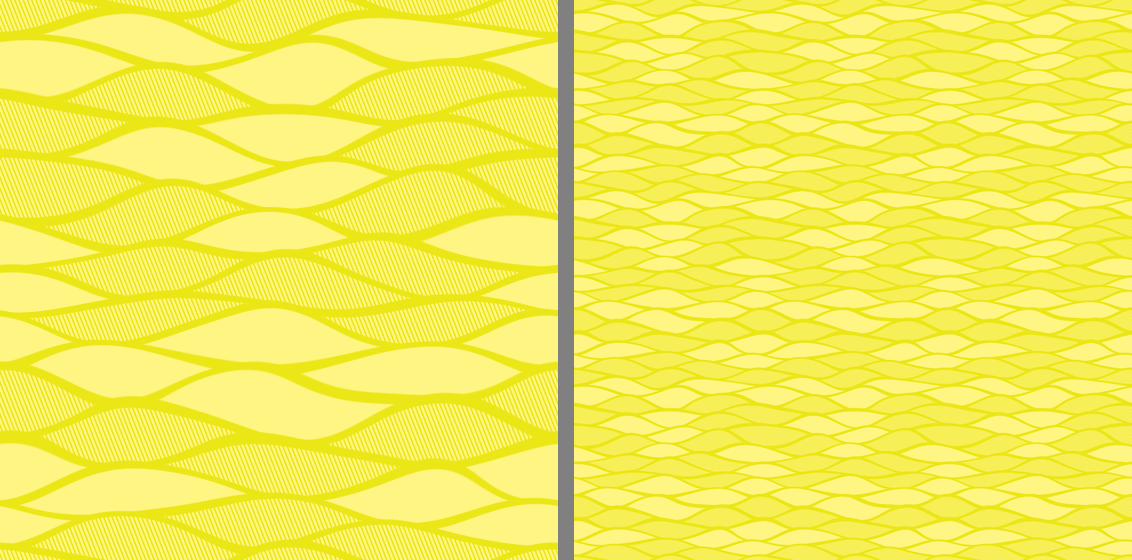
Left: one tile. Right: repeated 3 by 3.
A Shadertoy shader for this pattern:

```glsl
// Flowing yellow ribbons enclosing pointed leaf cells, some filled with slanted hatching.
// Rows of cosine waves in near-opposite phase are painted from top to bottom, so that
// neighbours pinch into lenses; wrapping gradient noise bends the whole field.

const float TAU = 6.2831853;
const float ROWS = 20.0;   // even, so that opposite phases wrap
const float LENSES = 2.0;  // lenses per row

float hash(vec2 p) {
    vec3 q = fract(p.xyx * vec3(0.1031, 0.1030, 0.0973));
    q += dot(q, q.yzx + 33.33);
    return fract((q.x + q.y) * q.z);
}

float cornerSlope(vec2 cell, vec2 offset, vec2 period, float seed) {
    float angle = TAU * hash(mod(cell, period) + seed);
    return dot(vec2(cos(angle), sin(angle)), offset);
}

// Gradient noise repeating after a whole number of cells
float gradientNoise(vec2 uv, vec2 period, float seed) {
    vec2 p = uv * period, cell = floor(p), f = p - cell;
    vec2 s = f * f * f * (f * (f * 6.0 - 15.0) + 10.0);
    vec2 e = vec2(1.0, 0.0);
    float low = mix(cornerSlope(cell, f, period, seed),
                    cornerSlope(cell + e, f - e, period, seed), s.x);
    float high = mix(cornerSlope(cell + e.yx, f - e.yx, period, seed),
                     cornerSlope(cell + 1.0, f - 1.0, period, seed), s.x);
    return mix(low, high, s.y);
}

// Amplitude and phase of one row's wave, as a phasor
vec2 wavePhasor(float row) {
    float r = mod(row, ROWS);
    float phase = 0.5 * TAU * r + 1.1 * (hash(vec2(r, 3.0)) - 0.5);
    float amplitude = mix(0.46, 0.62, hash(vec2(r, 17.0)));
    return amplitude * vec2(cos(phase), sin(phase));
}

void mainImage(out vec4 fragColor, in vec2 fragCoord) {
    vec2 uv = fragCoord / iResolution.xy;
    float pixel = 1.0 / iResolution.y;

    // Shared bending of the field
    vec2 bent = uv;
    bent.x += 0.09 * gradientNoise(uv, vec2(2.0, 5.0), 11.0);
    bent.y += 0.055 * gradientNoise(uv, vec2(3.0, 4.0), 47.0);

    // Slanted hatching, kept straight
    float hatchPhase = abs(fract(132.0 * uv.x + 52.0 * uv.y) - 0.5);
    float hatchBlur = 70.0 * pixel;
    float hatch = 1.0 - smoothstep(0.2 - hatchBlur, 0.2 + hatchBlur, hatchPhase);

    // Overlapping rows, the lower ones in front
    float t = TAU * LENSES * bent.x;
    float height = bent.y * ROWS;
    float ink = 0.0;
    for (int k = 2; k >= -2; k--) {
        float row = floor(height) + float(k);
        vec2 wave = wavePhasor(row);
        float crest = row + dot(wave, vec2(cos(t), -sin(t)));
        float d = (height - crest) / ROWS;
        float halfBand = 0.0072 + 0.0016 * sin(t + 2.0 * mod(row, ROWS));

        // Each lens between two pinches gets its own filling
        vec2 gap = wave - wavePhasor(row - 1.0);
        float lens = floor((t + atan(gap.y, gap.x)) / TAU - 0.5);
        float pick = hash(vec2(mod(row, ROWS) + 5.0, mod(lens, LENSES) * 7.0 + 29.0));
        float filling = pick < 0.48 ? hatch : 0.0;

        ink = mix(ink, 1.0, 1.0 - smoothstep(-pixel, pixel, d - halfBand));
        ink = mix(ink, filling, 1.0 - smoothstep(-pixel, pixel, d + halfBand));
    }

    vec3 paleYellow = vec3(1.0, 0.96, 0.51);
    vec3 ribbonYellow = vec3(0.92, 0.90, 0.085);
    fragColor = vec4(mix(paleYellow, ribbonYellow, ink), 1.0);
}
```
